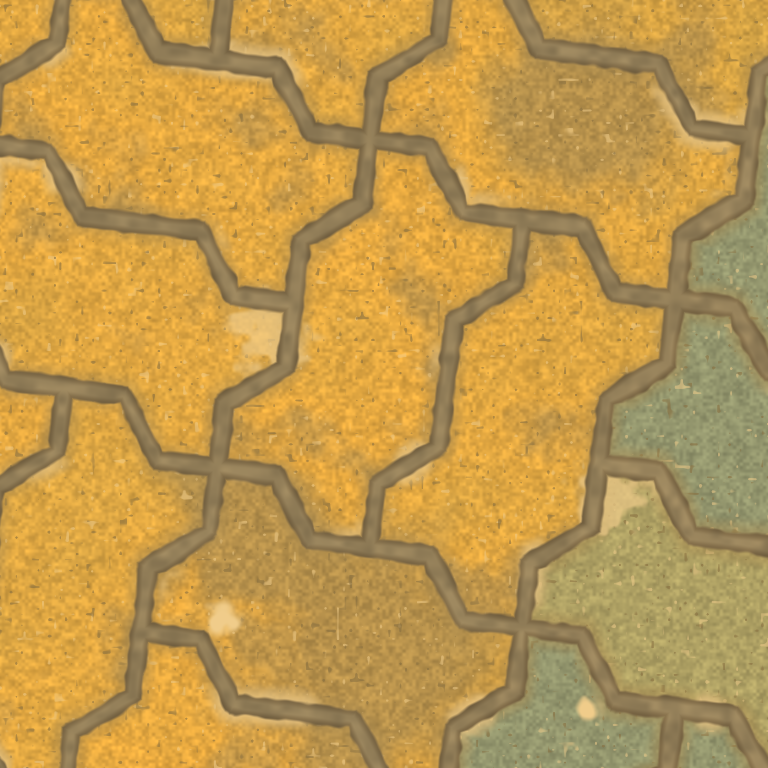
This texture is drawn by a Shadertoy shader. Its source:

```glsl
// Weathered zigzag paving stones laid in pairs that alternate direction.
// A slanted lattice is bent by a zigzag, then cut into 1x2 blocks; value noise
// adds grain, stains and worn rims, and the right-hand rows turn green.

const vec3 ORANGE = vec3(0.92, 0.67, 0.25);
const vec3 YELLOW = vec3(0.83, 0.64, 0.27);
const vec3 BROWN  = vec3(0.66, 0.54, 0.31);
const vec3 GREEN  = vec3(0.58, 0.59, 0.43);
const vec3 KHAKI  = vec3(0.71, 0.64, 0.38);
const vec3 JOINT  = vec3(0.58, 0.50, 0.35);
const vec3 GROOVE = vec3(0.46, 0.38, 0.25);
const vec3 CHIP   = vec3(0.94, 0.80, 0.54);

float hash(vec2 p) {
    vec3 q = fract(p.xyx * 0.1031);
    q += dot(q, q.yzx + 33.33);
    return fract((q.x + q.y) * q.z);
}

float noise(vec2 p) {
    vec2 i = floor(p), f = fract(p);
    f = f * f * (3.0 - 2.0 * f);
    return mix(mix(hash(i), hash(i + vec2(1, 0)), f.x),
               mix(hash(i + vec2(0, 1)), hash(i + vec2(1, 1)), f.x), f.y);
}

float fbm(vec2 p) {
    float sum = 0.0, gain = 0.53;
    for (int i = 0; i < 4; i++) {
        sum += gain * noise(p);
        p = mat2(1.6, 1.2, -1.2, 1.6) * p + 17.3;
        gain *= 0.5;
    }
    return sum;
}

// Sideways shift of a joint: out, across and back once per unit
float zigzag(float t) {
    float g = fract(t) - 0.5;
    return 0.115 * clamp(-g / 0.17, -1.0, 1.0) * min(1.0, (0.5 - abs(g)) / 0.33);
}

// Keeps joint width even where the zigzag is steep
float slopeScale(float t) {
    float slope = (zigzag(t + 0.03) - zigzag(t - 0.03)) / 0.06;
    return inversesqrt(1.0 + slope * slope);
}

// Distance to the nearest joint in x, block number in yz, column of pairs in w
vec4 paving(vec2 p) {
    vec2 w = p + vec2(-zigzag(p.y), zigzag(p.x));
    vec2 cell = floor(w * 0.5);
    float odd = mod(cell.x + cell.y, 2.0);
    vec2 size = mix(vec2(1, 2), vec2(2, 1), odd);
    vec2 f = mod(w, size);
    vec2 d = min(f, size - f) * vec2(slopeScale(p.y), slopeScale(p.x));
    return vec4(min(d.x, d.y), floor(w / size) * size, cell.x);
}

// Soft spot with a ragged outline
float spot(vec2 p, vec2 centre, float radius, float ragged) {
    return 1.0 - smoothstep(0.5, 1.1, length(p - centre) / radius + ragged);
}

vec3 stoneColour(vec2 uv, vec4 block) {
    float pick = hash(block.yz + 40.0);
    float cloud = fbm(uv * 9.0 + block.yz * 3.7);
    float green = step(1.0, block.w);

    // Warm stones glow towards the left; green ones vary towards khaki
    float glow = 0.35 + 0.45 * pick + 0.5 * (0.5 - uv.x) + 1.2 * (cloud - 0.5);
    vec3 warm = mix(YELLOW, ORANGE, clamp(glow, 0.0, 1.0));
    vec3 cool = mix(GREEN, KHAKI, step(0.5, mod(block.z, 2.0)) * 0.8);
    vec3 col = mix(warm, cool, green);

    // Brown staining
    float rag = (cloud - 0.5) * 1.2;
    float stain = max(spot(uv, vec2(0.77, 0.85), 0.15, rag),
                  max(spot(uv, vec2(0.33, 0.30), 0.13, rag),
                      spot(uv, vec2(0.45, 0.13), 0.20, rag)));
    stain = max(stain * 0.75, 0.65 * smoothstep(0.57, 0.78, cloud));
    col = mix(col, BROWN, stain * (1.0 - green));

    // Sand grain and scattered grit
    float grain = noise(uv * 230.0) + 0.7 * noise(uv * 110.0 + 9.0) - 0.85;
    col *= 1.0 + 0.18 * grain;
    col = mix(col, CHIP, 0.55 * smoothstep(0.86, 0.97, noise(uv * 125.0 + 31.0)));
    return mix(col, BROWN * 0.8, 0.6 * smoothstep(0.85, 0.97, noise(uv * 140.0 + 77.0)));
}

void mainImage(out vec4 fragColor, in vec2 fragCoord) {
    vec2 uv = fragCoord / iResolution.xy;
    mat2 lattice = mat2(0.1986, -0.1042, -0.0996, -0.2135);
    vec4 block = paving(inverse(lattice) * (uv - vec2(0.482, 0.818)));

    float rough = noise(uv * 75.0) - 0.5;
    float edge = block.x + 0.018 * rough + 0.022 * (noise(uv * 18.0) - 0.5);
    vec3 stone = stoneColour(uv, block);

    // Dirty and chipped rims
    float rim = 1.0 - smoothstep(0.05, 0.15, edge);
    stone = mix(stone, BROWN, 0.45 * rim);
    float wear = max(spot(uv, vec2(0.35, 0.57), 0.055, rough),
                     spot(uv, vec2(0.79, 0.35), 0.045, rough));
    wear = max(wear, rim * smoothstep(0.70, 0.86, noise(uv * 13.0 + 5.0)));
    stone = mix(stone, CHIP, 0.7 * wear);
    float pebble = max(spot(uv, vec2(0.290, 0.195), 0.024, rough * 0.6),
                       spot(uv, vec2(0.763, 0.077), 0.015, rough * 0.6));
    stone = mix(stone, CHIP, pebble);

    // Sandy joint between two dark grooves
    float groove = smoothstep(0.018, 0.052, edge);
    vec3 joint = mix(JOINT, GROOVE, 0.75 * groove) * (1.0 + 0.22 * rough);
    float cover = smoothstep(0.048, 0.068, edge);
    fragColor = vec4(mix(joint, stone, cover), 1.0);
}
```
